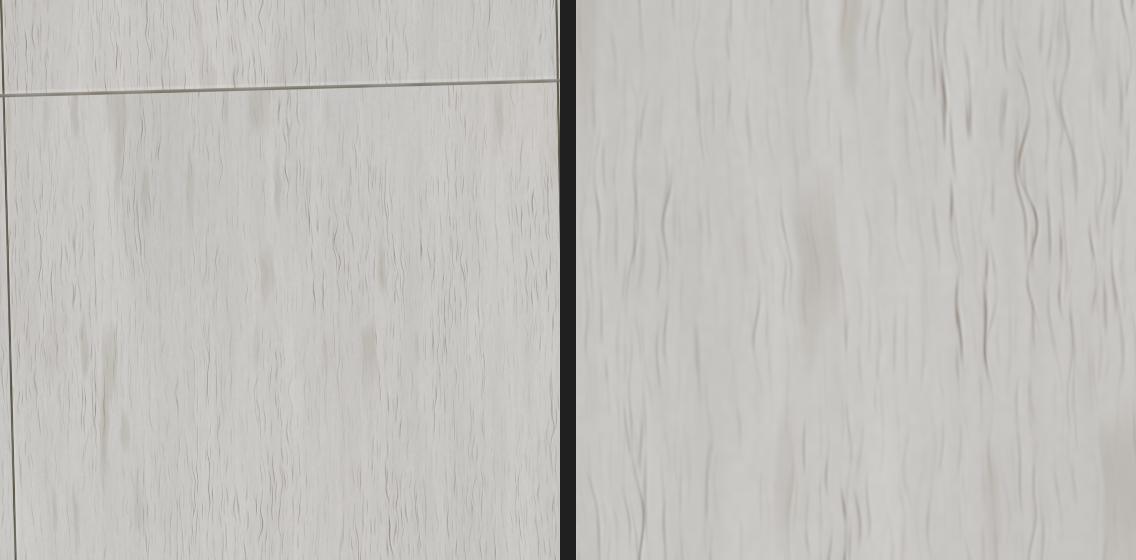
Left: the whole. Right: its middle third, enlarged.
Give the GLSL for this texture, as a Shadertoy shader.

```glsl
#define BASE vec3(0.785, 0.777, 0.765)
#define CRACK vec3(0.49, 0.45, 0.41)
#define STAIN vec3(0.66, 0.63, 0.59)
#define JOINT vec3(0.47, 0.45, 0.41)
#define SIDE_JOINT vec3(0.34, 0.31, 0.26)
#define JOINT_WIDTH 0.0058
#define SIDE_WIDTH 0.0038
#define CRACK_WIDTH 0.0011
#define CRACK_DEPTH 0.62
#define LAYERS 5

float hash(vec2 p) {
    return fract(sin(dot(p, vec2(127.1, 311.7))) * 43758.5453);
}

float noise(vec2 p) {
    vec2 i = floor(p), f = fract(p);
    f = f * f * (3.0 - 2.0 * f);
    return mix(mix(hash(i), hash(i + vec2(1, 0)), f.x),
               mix(hash(i + vec2(0, 1)), hash(i + vec2(1, 1)), f.x), f.y);
}

// One wavering crack per cell: x is the dark groove, y its lit edge
vec2 cracks(vec2 p, vec2 cells, float seed, float pixel) {
    vec2 q = p * cells;
    float column = floor(q.x);
    q.y += 17.0 * hash(vec2(column, seed));
    vec2 id = vec2(column, floor(q.y)) + seed * 3.7;
    vec2 f = fract(q);
    float wobble = noise(vec2(column * 7.0 + seed, p.y * 30.0)) - 0.5;
    float centre = 0.5 + 0.35 * (hash(id) - 0.5) + 0.3 * wobble;
    float d = (f.x - centre) / cells.x;
    float w = max(CRACK_WIDTH, 0.55 * pixel);
    float ends = smoothstep(0.0, 0.3, f.y) * smoothstep(1.0, 0.6, f.y);
    float broken = smoothstep(0.15, 0.7, noise(vec2(column + seed * 5.0, p.y * 45.0)));
    float strength = pow(hash(id + 9.2), 1.7) * ends * mix(0.3, 1.0, broken);
    float groove = exp(-d * d / (w * w));
    float rim = exp(-pow(d / w - 2.0, 2.0));
    return strength * vec2(groove, rim);
}

// Coverage of a straight joint at distance d
float band(float d, float width, float pixel) {
    return 1.0 - smoothstep(0.5 * width - pixel, 0.5 * width + pixel, abs(d));
}

void mainImage(out vec4 fragColor, in vec2 fragCoord) {
    vec2 uv = fragCoord / iResolution.xy;
    float pixel = 1.0 / iResolution.y;

    // Plank coordinates between the slightly leaning joints
    float left = mix(0.028, 0.002, uv.y);
    float right = mix(1.012, 0.9935, uv.y);
    float span = right - left;
    vec2 plank = vec2((uv.x - left) / span, uv.y - mix(0.829, 0.856, uv.x));
    vec2 id = floor(plank);
    vec2 offset = vec2(hash(id + 3.1), hash(id + 8.4)) * 7.0;
    vec2 p = vec2(plank.x, uv.y) + offset;

    // Grain bends around broad and fine ripples
    vec2 g = p;
    g.x += 0.012 * (noise(p * vec2(18.0, 6.0)) - 0.5);
    g.x += 0.004 * (noise(p * vec2(50.0, 38.0)) - 0.5);

    // Pale and dull streaks, with a fine surface tooth
    float broad = noise(g * vec2(9.0, 1.6));
    float streak = noise(g * vec2(38.0, 3.5) + 4.0);
    float fiber = noise(g * vec2(150.0, 14.0));
    float tooth = noise(p * vec2(240.0, 170.0));
    vec3 color = BASE + 0.028 * (broad - 0.5) + 0.022 * (streak - 0.5)
               + 0.020 * (fiber - 0.5) + 0.014 * (tooth - 0.5);
    color += vec3(0.006, 0.0, -0.004) * (noise(p * 3.0) - 0.5);

    // Cracks from long and sparse to short and dense, in clusters
    float cluster = mix(0.35, 1.0, smoothstep(0.25, 0.75, noise(g * vec2(24.0, 4.0) + 11.0)));
    vec2 relief = vec2(0.0);
    for (int i = 0; i < LAYERS; i++) {
        float k = float(i);
        vec2 cells = vec2(34.0 + 13.0 * k, 5.0 + 4.5 * k);
        relief += cracks(g + 0.37 * k, cells, k + 1.0, pixel) * (1.0 - 0.1 * k);
    }
    relief *= cluster;
    color = mix(color, CRACK, min(CRACK_DEPTH * relief.x, 0.85));
    color += 0.03 * relief.y;

    // Rare tan stains along the grain
    float stain = smoothstep(0.70, 0.92, noise(g * vec2(55.0, 7.0) + 21.0))
                * smoothstep(0.45, 0.8, noise(p * vec2(5.0, 3.0) + 2.0));
    color = mix(color, STAIN, 0.4 * stain);

    // Side joints
    float side = (plank.x - round(plank.x)) * span;
    float sideWear = 0.75 + 0.25 * noise(vec2(id.x, uv.y * 40.0));
    color += 0.03 * band(side - SIDE_WIDTH, SIDE_WIDTH, pixel);
    color = mix(color, SIDE_JOINT, sideWear * band(side, SIDE_WIDTH, 0.6 * pixel));

    // Cross joint, darker along its lower lip
    float crossing = plank.y - round(plank.y);
    float crossWear = 0.75 + 0.25 * noise(vec2(uv.x * 28.0, 5.0));
    color += 0.03 * band(crossing - JOINT_WIDTH, JOINT_WIDTH, pixel);
    vec3 lip = JOINT + 0.1 * smoothstep(-0.002, 0.003, crossing);
    color = mix(color, lip, crossWear * band(crossing, JOINT_WIDTH, 0.7 * pixel));

    fragColor = vec4(clamp(color, 0.0, 1.0), 1.0);
}
```
